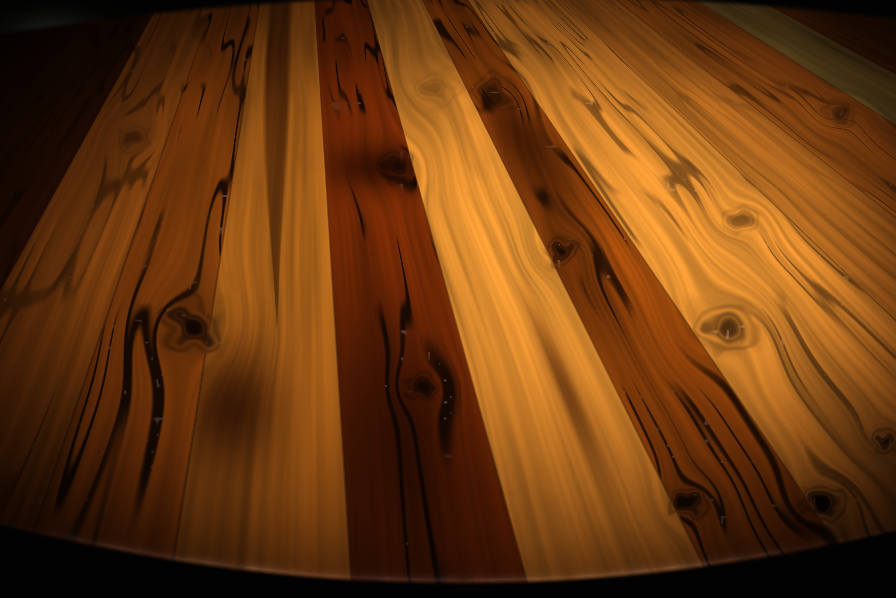
This texture is drawn by a WebGL 1 fragment shader. Its source:

```glsl
precision highp float;
// Round plank table top in perspective: stained boards, cracks, knots, warm light.
uniform vec2 u_resolution;

#define VANISH vec2(0.5, -0.416)
#define LIGHT_POS vec2(1.02, 0.40)
#define LIGHT_SIZE vec2(0.90, 0.46)
#define AMBIENT 0.22
#define GRAIN_FREQ 75.0
#define CRACK_FREQ 38.0
#define CRACK_WIDTH 0.10
#define SEAM_WIDTH 0.0035
#define STAIN_TINT vec3(0.30, 0.19, 0.12)

float hash(vec2 p) {
  vec3 q = fract(vec3(p.xyx) * 0.1031);
  q += dot(q, q.yzx + 33.33);
  return fract((q.x + q.y) * q.z);
}

float noise(vec2 p) {
  vec2 i = floor(p), f = fract(p);
  f = f * f * (3.0 - 2.0 * f);
  return mix(mix(hash(i), hash(i + vec2(1, 0)), f.x),
             mix(hash(i + vec2(0, 1)), hash(i + vec2(1, 1)), f.x), f.y);
}

// Lays a board to the right of an edge; alpha holds how cracked it is.
void board(inout vec4 wood, inout float seam, float u, float edge, vec4 tone) {
  wood = mix(wood, tone, smoothstep(-0.003, 0.003, u - edge));
  seam = max(seam, 1.0 - smoothstep(0.0, SEAM_WIDTH, abs(u - edge)));
}

// Knot = centre, size, darkness. Bends the grain and adds dark rings.
void knot(vec2 p, vec4 k, inout float bend, inout float dark) {
  vec2 d = (p - k.xy) / k.z;
  float wobble = 0.6 * noise(d * 2.2 + k.xy * 40.0);
  float r = length(d * vec2(1.0, 1.2)) + wobble - 0.3;
  float near = exp(-dot(d, d) * 0.45);
  bend -= d.x * near * k.z * 1.1;
  float rings = 0.5 + 0.5 * sin(r * 17.0);
  float core = 1.0 - smoothstep(0.15, 0.65, r);
  float halo = (1.0 - smoothstep(0.3, 1.3, r)) * (0.25 + 0.5 * rings);
  dark = max(dark, k.w * max(core, halo));
}

float blob(vec2 s, vec2 c, vec2 size) {
  vec2 d = (s - c) / size;
  return exp(-dot(d, d));
}

void main() {
  vec2 uv = gl_FragCoord.xy / u_resolution;
  vec2 p = vec2(uv.x * 1.5, 1.0 - uv.y);
  float depth = p.y - VANISH.y;
  float u = (p.x - VANISH.x) / depth;
  float v = 1.0 / depth;
  vec2 s = vec2(u, p.y);

  // Boards, left to right
  vec4 wood = vec4(0.30, 0.12, 0.03, 0.5);
  float seam = 0.0;
  board(wood, seam, u, -0.554, vec4(0.76, 0.42, 0.11, 0.45));
  board(wood, seam, u, -0.340, vec4(0.70, 0.35, 0.07, 1.0));
  board(wood, seam, u, -0.155, vec4(0.84, 0.50, 0.14, 0.04));
  board(wood, seam, u, 0.064, vec4(0.52, 0.19, 0.025, 1.0));
  board(wood, seam, u, 0.275, vec4(0.91, 0.58, 0.20, 0.05));
  board(wood, seam, u, 0.498, vec4(0.64, 0.30, 0.05, 0.9));
  board(wood, seam, u, 0.680, vec4(0.92, 0.58, 0.20, 0.5));
  board(wood, seam, u, 1.050, vec4(0.88, 0.53, 0.17, 0.15));
  board(wood, seam, u, 1.280, vec4(0.82, 0.45, 0.12, 0.45));
  board(wood, seam, u, 1.600, vec4(0.78, 0.68, 0.34, 0.0));
  board(wood, seam, u, 1.850, vec4(0.62, 0.32, 0.08, 0.3));

  // Knots
  float bend = 0.0, dark = 0.0;
  knot(p, vec4(0.322, 0.547, 0.060, 0.95), bend, dark);
  knot(p, vec4(0.707, 0.648, 0.030, 0.90), bend, dark);
  knot(p, vec4(0.664, 0.279, 0.036, 0.75), bend, dark);
  knot(p, vec4(0.830, 0.156, 0.042, 0.60), bend, dark);
  knot(p, vec4(0.938, 0.420, 0.032, 0.90), bend, dark);
  knot(p, vec4(1.211, 0.551, 0.055, 0.70), bend, dark);
  knot(p, vec4(1.240, 0.367, 0.034, 0.40), bend, dark);
  knot(p, vec4(1.152, 0.840, 0.035, 0.95), bend, dark);
  knot(p, vec4(1.377, 0.840, 0.040, 1.00), bend, dark);
  knot(p, vec4(0.732, 0.146, 0.045, 0.25), bend, dark);
  knot(p, vec4(0.225, 0.230, 0.030, 0.40), bend, dark);
  knot(p, vec4(1.484, 0.738, 0.028, 0.90), bend, dark);
  knot(p, vec4(1.406, 0.190, 0.030, 0.50), bend, dark);

  // Grain and long cracks, stretched along the boards
  float g = u + bend / depth + 0.025 * (noise(vec2(u * 7.0, v * 3.0)) - 0.5);
  float coarse = noise(vec2(g * GRAIN_FREQ, v * 2.5));
  float fine = noise(vec2(g * GRAIN_FREQ * 2.3, v * 5.0)) * smoothstep(0.0, 0.5, p.y);
  float broad = noise(vec2(g * 11.0, v * 3.5 + 9.0));
  float ridge = abs(noise(vec2(g * CRACK_FREQ, v * 3.2 + 4.0)) - 0.5);
  float patchy = smoothstep(0.30, 0.62, noise(vec2(g * 16.0 + 5.0, v * 7.0)));
  float crack = (1.0 - smoothstep(0.02, CRACK_WIDTH, ridge)) * patchy * wood.a;

  // Stains inside single boards
  float inRed = step(0.064, u) * step(u, 0.275);
  float inBrown = step(0.498, u) * step(u, 0.68);
  float stain = inRed * (0.75 * blob(s, vec2(0.15, 0.72), vec2(0.10, 0.24)) + 0.7 * blob(s, vec2(0.19, 0.28), vec2(0.12, 0.04)));
  stain += inBrown * (0.8 * blob(s, vec2(0.58, 0.25), vec2(0.08, 0.10)) + 0.6 * blob(s, vec2(0.54, 0.45), vec2(0.07, 0.13)));
  stain += step(-0.155, u) * 0.8 * blob(s, vec2(-0.10, 0.68), vec2(0.07, 0.10));
  stain += 0.55 * blob(s, vec2(0.42, 0.64), vec2(0.017, 0.14));
  float streakWidth = 0.045 * (1.0 - smoothstep(0.05, 0.56, p.y)) + 0.002;
  float streak = 1.0 - smoothstep(0.6, 1.1, abs(u + 0.075 - 0.07 * p.y) / streakWidth);
  stain += 0.65 * streak * (1.0 - smoothstep(0.50, 0.57, p.y));
  float split = (1.0 - smoothstep(0.002, 0.010, abs(g - 0.677))) * smoothstep(0.56, 0.66, p.y);

  vec3 col = wood.rgb * (0.66 + 0.22 * coarse + 0.14 * fine + 0.28 * broad);
  col *= mix(vec3(1.0), STAIN_TINT, clamp(stain * (0.65 + 0.6 * broad), 0.0, 1.0));
  col = mix(col, vec3(0.07, 0.025, 0.01), clamp(max(max(crack * 0.88, dark), max(seam * 0.35, split * 0.8)), 0.0, 1.0));

  // Warm pool of light, dim corners, lacquer glints
  float light = AMBIENT + 0.84 * blob(p, LIGHT_POS, LIGHT_SIZE);
  light *= 1.0 - 0.85 * smoothstep(0.60, 1.25, length((p - vec2(0.75, 0.5)) / vec2(0.85, 0.6)));
  col *= pow(vec3(light), vec3(0.9, 1.05, 1.25));
  float glint = smoothstep(0.86, 0.97, noise(p * 110.0)) * max(crack, dark);
  col += vec3(0.30, 0.28, 0.27) * glint * light;

  // Table outline with a pale front rim over a dark room
  float front = 0.976 - 0.167 * (p.x - 0.77) * (p.x - 0.77);
  float back = 0.091 * (p.x - 0.84) * (p.x - 0.84) - 0.008;
  float rim = exp(-abs(p.y - front + 0.006) * 200.0) * (0.4 + 0.6 * noise(p * 40.0));
  col += vec3(0.17, 0.15, 0.15) * rim * smoothstep(0.0, 0.3, p.x) * smoothstep(1.5, 1.1, p.x);
  vec3 room = vec3(0.012, 0.009, 0.007) + vec3(0.09, 0.10, 0.09) * blob(p, vec2(0.09, 0.055), vec2(0.07, 0.03));
  float top = smoothstep(-0.004, 0.004, front - p.y) * smoothstep(-0.006, 0.006, p.y - back);
  gl_FragColor = vec4(mix(room, col, top), 1.0);
}
```
